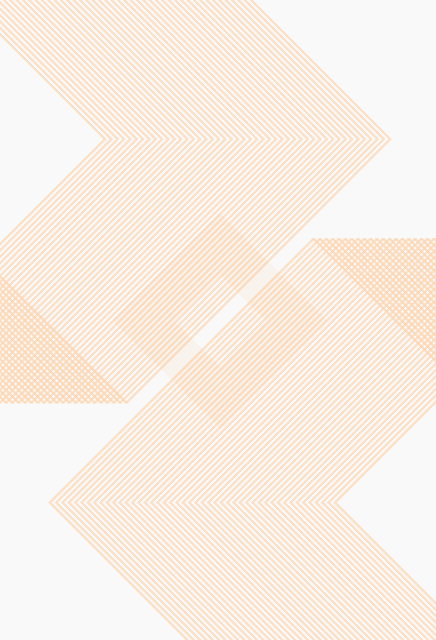
Reproduce this background procedurally as a Shadertoy shader.

```glsl
const vec3 PAPER = vec3(0.98, 0.976, 0.975);
const vec3 PEACH = vec3(0.99, 0.868, 0.755);
const float PITCH = 0.0099;

// Soft step across one pixel
float edge(float d) {
    float w = 0.75 / iResolution.y;
    return smoothstep(-w, w, d);
}

// Parallel lines, one per pitch, with the first beginning at d = 0
float lines(float d) {
    float w = 1.0 / (iResolution.y * PITCH);
    float offset = abs(fract(d / PITCH) - 0.5);
    return 1.0 - smoothstep(0.27 - w * 0.5, 0.27 + w * 0.5, offset);
}

// Chevron ribbon pointing right, with its lower end folded back
vec3 ribbon(vec3 base, vec2 p) {
    float depth = 0.6146 - p.x - abs(p.y - 0.7826);
    float body = edge(depth) * edge(0.4557 - depth) * edge(p.y - 0.3698);
    vec3 color = mix(base, PEACH, 0.85 * body * lines(depth));

    // Crossing lines on the folded triangle
    float foldDepth = 0.5729 - p.x - p.y;
    float fold = body * edge(foldDepth);
    return mix(color, vec3(0.99, 0.83, 0.68), 0.7 * fold * lines(foldDepth));
}

void mainImage(out vec4 fragColor, in vec2 fragCoord) {
    vec2 p = fragCoord / iResolution.y;
    vec2 center = vec2(0.3438, 0.4987);

    // Two ribbons, related by a half turn about the center
    vec3 color = ribbon(PAPER, p);
    color = ribbon(color, 2.0 * center - p);

    // Translucent diamond frame
    vec2 q = abs(p - center);
    float diamond = q.x + q.y;
    float frame = edge(0.168 - diamond) * edge(diamond - 0.0716);
    color *= mix(vec3(1.0), vec3(0.997, 0.975, 0.953), frame);

    fragColor = vec4(color, 1.0);
}
```
